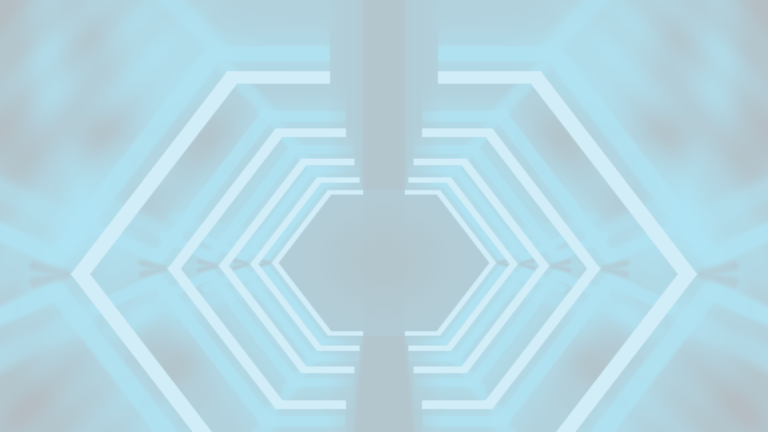
A Shadertoy shader for this background:

```glsl
// A pale tunnel of split hexagonal light frames receding to a vanishing point.
// Frame sizes follow 1/depth; a single glow value blends grey into cyan,
// and the bright frames are laid over it.

// Soft elliptical spot, 1 at its centre
float spot(vec2 p, vec2 centre, vec2 radius) {
    vec2 d = (p - centre) / radius;
    return exp(-dot(d, d));
}

// Distance to a line segment
float segment(vec2 p, vec2 a, vec2 b) {
    vec2 ab = b - a;
    return length(p - a - ab * clamp(dot(p - a, ab) / dot(ab, ab), 0.0, 1.0));
}

// Size of the flat-topped hexagon passing through p
float hexSize(vec2 p) {
    return max(p.y, 0.5 * (1.296 * p.x + p.y));
}

// Blurred patches on the outer walls
float wallGlow(vec2 p) {
    float g = 0.47;
    g += 0.30 * spot(p, vec2(0.52, 0.87), vec2(0.13, 0.15));
    g += 0.30 * spot(p, vec2(0.78, 0.84), vec2(0.05, 0.15));
    g += 0.35 * spot(p, vec2(0.66, 0.46), vec2(0.20, 0.10));
    g += 0.30 * spot(p, vec2(0.57, 0.27), vec2(0.14, 0.07));
    g += 0.25 * spot(p, vec2(0.71, 0.58), vec2(0.04, 0.09));
    g -= 0.25 * spot(p, vec2(0.67, 0.89), vec2(0.06, 0.09));
    g -= 0.40 * spot(p, vec2(0.64, 0.69), vec2(0.10, 0.06));
    g -= 0.50 * spot(p, vec2(0.90, 0.98), vec2(0.12, 0.16));
    g -= 0.45 * spot(p, vec2(0.87, 0.67), vec2(0.10, 0.11));
    g -= 0.50 * spot(p, vec2(0.83, 0.05), vec2(0.11, 0.11));
    g -= 0.30 * spot(p, vec2(0.67, 0.18), vec2(0.07, 0.08));
    g -= 0.38 * spot(p, vec2(0.41, 0.68), vec2(0.09, 0.08));
    g -= 0.35 * spot(p, vec2(0.56, 0.52), vec2(0.06, 0.06));
    g -= 0.38 * spot(p, vec2(0.49, 0.17), vec2(0.09, 0.08));
    // Faint diagonal streaks
    float stripes = sin(dot(p, vec2(48.0, 38.0)) + 2.0 * sin(p.y * 7.0));
    return g + 0.06 * stripes * smoothstep(0.3, 0.6, p.x);
}

void mainImage(out vec4 fragColor, in vec2 fragCoord) {
    // Mirrored coordinates in units of canvas height
    vec2 p = vec2(abs(fragCoord.x - 0.5 * iResolution.x), fragCoord.y) / iResolution.y;
    float pixel = 1.0 / iResolution.y;
    float glow = wallGlow(p);
    float frames = 0.0;
    float innermost = 0.0;

    // Frames from near to far
    for (int i = 0; i < 5; i++) {
        float h = 1.0 / (2.128 + 0.95 * float(i));
        float aa = pixel / h;
        vec2 q = vec2(p.x, abs(p.y - 0.406 + 0.0862 * h)) / h;
        float size = hexSize(q);
        float gapEdge = 0.254 + 0.0055 / h;
        float open = smoothstep(gapEdge - aa, gapEdge + aa, q.x);
        float inside = 1.0 - smoothstep(1.0 - aa, 1.0 + aa, size);

        // Halo and parallel cyan band just outside the frame
        float halo = exp(-pow((size - 1.08) / 0.13, 2.0)) * (1.0 - inside);
        float band = smoothstep(1.02, 1.06, size) * (1.0 - smoothstep(1.11, 1.15, size));
        band *= smoothstep(0.03, 0.08, q.y);
        glow = mix(glow, 0.95, open * max(0.45 * halo, 0.85 * band));

        // Reflected streaks leaving the side apex and the upper corner
        float side = segment(q, vec2(1.61, 0.08), vec2(2.05, 0.28));
        float sideFar = segment(q, vec2(1.48, 0.22), vec2(1.95, 0.45));
        float corner = segment(q, vec2(0.80, 1.09), vec2(1.12, 1.43));
        float streak = 0.85 * (1.0 - smoothstep(0.025, 0.065, side));
        streak = max(streak, 0.45 * (1.0 - smoothstep(0.02, 0.09, sideFar)));
        streak = max(streak, 0.65 * (1.0 - smoothstep(0.02, 0.08, corner)));
        glow = mix(glow, 0.92, streak * (1.0 - inside));

        // Dark crease beyond the apex
        float crease = 1.0 - smoothstep(0.005, 0.045, segment(q, vec2(1.57, 0.0), vec2(1.72, 0.04)));
        glow -= 0.35 * crease * (1.0 - inside);

        // Deeper walls become evenly lit
        if (i > 0) glow = mix(glow, 0.57, 0.8 * inside);

        float inner = smoothstep(0.938 - aa, 0.938 + aa, size);
        frames = max(frames, inside * inner * open);
        innermost = inside;
    }

    // Far end: bluish hexagon with a grey heart
    float heart = spot(p, vec2(0.0, 0.395), vec2(0.13, 0.10));
    glow = mix(glow, 0.36 - 0.24 * heart, innermost);

    // Grey central pillar, flaring towards the floor
    float pillarEdge = 0.049 + 0.10 * max(0.22 - p.y, 0.0);
    float pillar = 1.0 - smoothstep(pillarEdge - 0.008, pillarEdge + 0.008, p.x);
    float shade = 1.0 - smoothstep(0.05, 0.15, p.x);
    glow = mix(glow, 0.28, 0.65 * shade * (1.0 - innermost));
    glow = mix(glow, 0.13, pillar * mix(0.9, 0.25, innermost));

    vec3 grey = vec3(0.705, 0.755, 0.78);
    vec3 cyan = vec3(0.69, 0.90, 0.965);
    vec3 color = mix(grey, cyan, clamp(glow, -0.1, 1.0));
    color = mix(color, vec3(0.82, 0.93, 0.97), frames);
    fragColor = vec4(color, 1.0);
}
```
